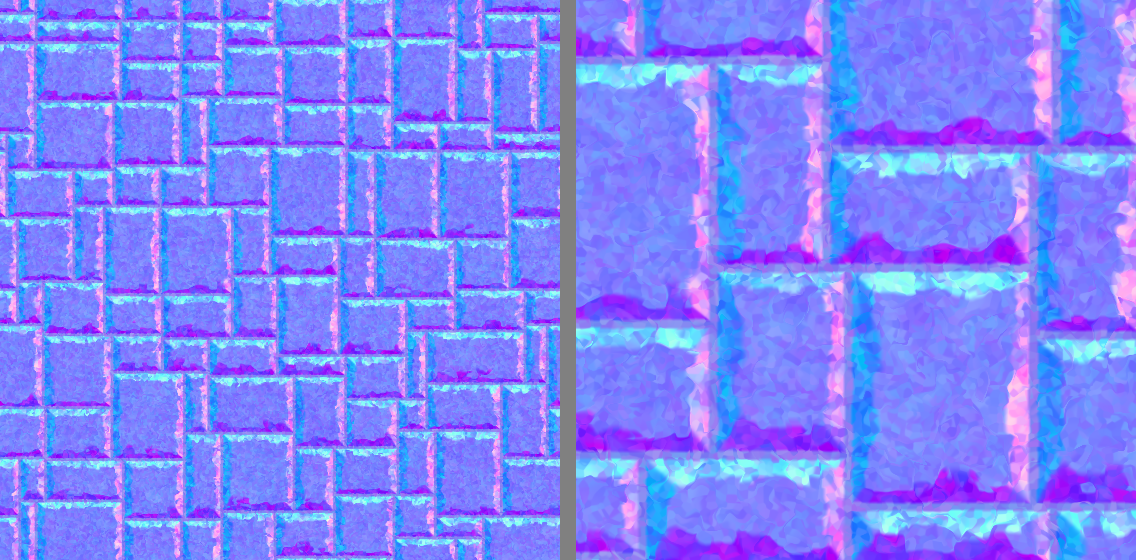
Left, the full canvas; right, a detail of the centre.
This texture map is drawn by a three.js fragment shader. Its source:

```glsl
// Tangent-space normal map of irregular interlocking ashlar stones with chipped bevels.
#define GRID 10.0          // stones across and up, even so that the layout wraps
#define JITTER 0.40        // shift of each joint, in cells
#define SEAM 0.026         // half width of the flat joint
#define BEVEL 0.115        // mean bevel width
#define RAGGED 0.55        // variation of the bevel width
#define HUMPS 0.16         // extra depth of breaks along the lower edge
#define GRAIN 0.11         // tilt of the fine surface grain
#define CHIP_TILT 0.20     // tilt of the facets inside bevels
#define SOFT 0.012         // edge smoothing
#define FLAT_RG vec2(0.49, 0.505)

varying vec2 vUv;

vec2 hash2(vec2 p) {
  vec3 q = fract(p.xyx * vec3(0.1031, 0.1030, 0.0973));
  q += dot(q, q.yzx + 33.33);
  return fract((q.xx + q.yz) * q.zy);
}

// Cellular noise: random tilt of the nearest facet, softly blended, in -1..1.
vec2 facets(vec2 p, float scale) {
  p *= scale;
  vec2 cell = floor(p), tilt = vec2(0.0);
  float total = 0.0;
  for (int j = -1; j <= 1; j++) {
    for (int i = -1; i <= 1; i++) {
      vec2 c = cell + vec2(float(i), float(j));
      vec2 id = mod(c, GRID * scale);
      vec2 away = c + hash2(id + 7.0) - p;
      float weight = exp(-11.0 * dot(away, away));
      tilt += weight * (2.0 * hash2(id + 151.0) - 1.0);
      total += weight;
    }
  }
  return tilt / max(total, 1e-6);
}

float jointShift(vec2 vertex) {
  return JITTER * (2.0 * hash2(mod(vertex, GRID) + 23.0).x - 1.0);
}

// Left, bottom, right, top of a stone. Joints run through grid vertices,
// horizontal at even vertices and vertical at odd ones.
vec4 stoneBounds(vec2 c) {
  float sw = jointShift(c), se = jointShift(c + vec2(1.0, 0.0));
  float nw = jointShift(c + vec2(0.0, 1.0)), ne = jointShift(c + 1.0);
  bool even = mod(c.x + c.y, 2.0) < 0.5;
  return vec4(c, c + 1.0) + (even ? vec4(nw, sw, se, ne) : vec4(sw, se, ne, nw));
}

void main() {
  vec2 p = vUv * GRID;

  // Find the stone that holds this point
  vec4 bounds = vec4(floor(p), floor(p) + 1.0);
  vec2 stone = floor(p);
  for (int j = -1; j <= 1; j++) {
    for (int i = -1; i <= 1; i++) {
      vec2 c = floor(p) + vec2(float(i), float(j));
      vec4 b = stoneBounds(c);
      if (all(greaterThanEqual(p, b.xy)) && all(lessThan(p, b.zw))) {
        bounds = b;
        stone = mod(c, GRID);
      }
    }
  }

  // Layers of stone roughness
  vec2 coarse = facets(p, 4.0);
  vec2 rough = facets(p + 0.06 * coarse, 10.0);
  vec2 fine = facets(p + 0.05 * rough.yx, 22.0);

  // Distance to left, right, bottom and top joints, and ragged bevel widths
  vec4 side = vec4(p.x - bounds.x, bounds.z - p.x, p.y - bounds.y, bounds.w - p.y);
  side -= SEAM * (1.0 + 0.3 * fine.x);
  vec4 wear = 0.6 * vec4(rough, rough.yx) + 0.5 * vec4(coarse.yx, coarse);
  vec4 width = BEVEL * vec4(1.1, 0.95, 0.75, 1.0) * max(1.0 + RAGGED * wear, 0.3);
  width.z += HUMPS * max(coarse.x + 0.3 * rough.y, 0.0) * 0.7;

  // Bevel slopes, blended where two sides meet
  vec4 reach = side / width;
  float nearest = min(min(reach.x, reach.y), min(reach.z, reach.w));
  vec4 share = exp(-14.0 * (reach - nearest));
  share /= dot(share, vec4(1.0));
  vec2 slope = share.x * vec2(-0.33, 0.07) + share.y * vec2(0.38, 0.09)
             + share.z * vec2(0.05, -0.36) + share.w * vec2(0.01, 0.38);
  slope *= 0.92 + 0.3 * rough.x + 0.2 * fine.y;
  slope += CHIP_TILT * (0.55 * rough + 0.6 * fine);

  // Worn face with a slight tilt of its own
  vec2 face = GRAIN * vec2(0.6, 1.0) * (0.2 * coarse + 0.4 * rough + 0.75 * fine);
  face += 0.025 * (hash2(stone + 61.0) - 0.5);

  // Join face, bevel and seam
  float bevel = 1.0 - smoothstep(0.8, 1.12, nearest);
  float gap = min(min(side.x, side.y), min(side.z, side.w));
  float inside = smoothstep(-SOFT, SOFT, gap);
  vec2 seam = vec2(0.04, 0.01) + 0.10 * fine;
  vec2 tilt = mix(seam, mix(face, slope, bevel), inside);
  float blue = 1.0 - 0.05 * (1.0 - inside) - 0.25 * max(length(tilt) - 0.38, 0.0);
  gl_FragColor = vec4(clamp(vec3(FLAT_RG + tilt, blue), 0.0, 1.0), 1.0);
}
```
